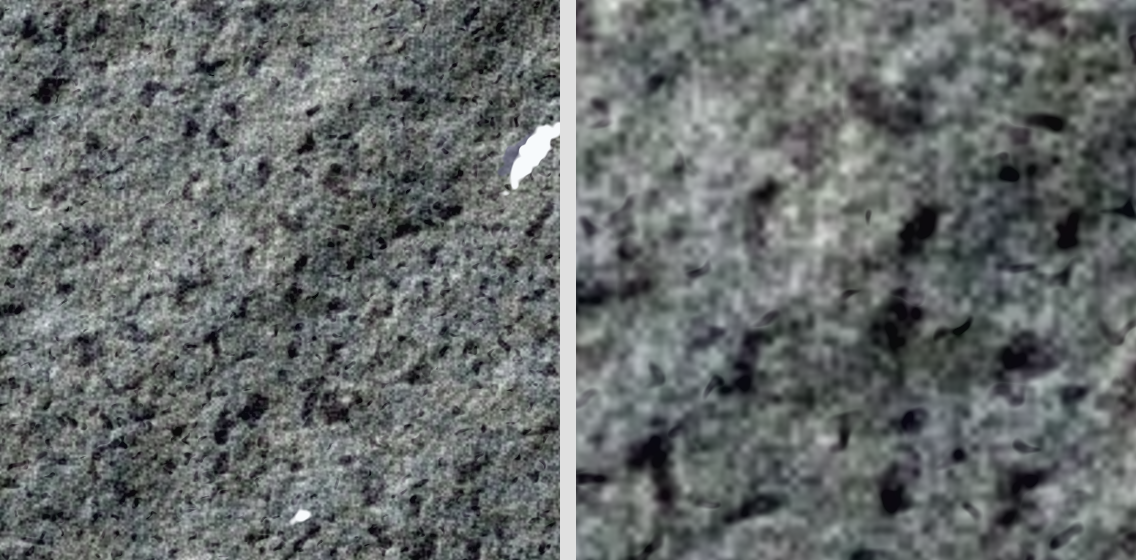
Left, the full canvas; right, a detail of the centre.
Write a Shadertoy shader that draws this texture.

```glsl
// Rough grey rocky ground: embossed fractal relief with diagonal folds,
// ragged shadowed pits, a fine crisp grain and two bright pale scraps.
// Light falls from the upper left; all lengths are in canvas heights.

#define BASE_TONE 0.446
#define RELIEF 0.95
#define GRAIN 0.25
#define FOLDS 0.24
#define PIT_DEPTH 0.29
#define PIT_SHARE 0.45
#define FOLD_ANGLE 0.74
#define LIGHT_DIR vec2(-0.6, 0.8)
#define STONE_TINT vec3(-0.013, 0.008, 0.004)
#define SHADOW_TINT vec3(0.012, -0.014, 0.012)
#define SCRAP_COLOR vec3(0.97, 0.98, 0.99)

float hash(vec2 p) {
    return fract(sin(dot(p, vec2(127.1, 311.7))) * 43758.5453);
}

float noise(vec2 p) {
    vec2 cell = floor(p), f = fract(p);
    f = f * f * (3.0 - 2.0 * f);
    float low = mix(hash(cell), hash(cell + vec2(1, 0)), f.x);
    float high = mix(hash(cell + vec2(0, 1)), hash(cell + vec2(1, 1)), f.x);
    return mix(low, high, f.y);
}

vec2 rotate(vec2 p, float angle) {
    float c = cos(angle), s = sin(angle);
    return vec2(c * p.x + s * p.y, c * p.y - s * p.x);
}

// Fractal ground height, from lumps down to pebbles
float groundHeight(vec2 p) {
    float height = 0.0, amplitude = 1.0;
    p *= 10.0;
    for (int i = 0; i < 5; i++) {
        height += amplitude * noise(p);
        p = rotate(p, 0.6) * 2.03 + 7.3;
        amplitude *= 0.6;
    }
    return height;
}

// Ragged pits scattered one per grid cell, thinned into loose clusters
float pits(vec2 p, float cells) {
    vec2 ragged = vec2(noise(p * cells * 2.7), noise(p * cells * 2.7 + 31.0)) - 0.5;
    vec2 g = p * cells + ragged * 0.55;
    vec2 home = floor(g);
    float shade = 0.0;
    for (int y = -1; y <= 1; y++) {
        for (int x = -1; x <= 1; x++) {
            vec2 cell = home + vec2(x, y);
            vec2 center = cell + 0.5
                + 0.6 * (vec2(hash(cell + 3.1), hash(cell + 8.7)) - 0.5);
            float cluster = 2.0 * noise(cell / cells * 4.0 + 5.0);
            float present = step(hash(cell + 17.0), PIT_SHARE * cluster);
            float radius = mix(0.2, 0.45, hash(cell + 23.0));
            vec2 q = rotate(g - center, FOLD_ANGLE + hash(cell) - 0.5);
            float d = length(q * vec2(0.85, 1.25)) / radius;
            shade = max(shade, present * (1.0 - smoothstep(0.3, 1.0, d)));
        }
    }
    return shade;
}

// Coverage of a torn oval scrap
float scrap(vec2 p, vec2 center, vec2 halfSize, float angle) {
    vec2 q = rotate(p - center, angle);
    q.y += 0.008 * (noise(p * 45.0) - 0.5);
    float d = length(q / halfSize) - 1.0 + 0.7 * (noise(p * 75.0) - 0.5);
    float soft = 0.003 / halfSize.y;
    return 1.0 - smoothstep(-soft, soft, d);
}

void mainImage(out vec4 fragColor, in vec2 fragCoord) {
    vec2 p = fragCoord / iResolution.y;

    // Relief lit along the slope
    vec2 reach = LIGHT_DIR * 0.004;
    float tone = BASE_TONE
        + RELIEF * (groundHeight(p - reach) - groundHeight(p + reach));

    // Long diagonal folds, bent by a slow wobble
    vec2 q = rotate(p + 0.06 * noise(p * 5.0), FOLD_ANGLE);
    tone += FOLDS * (noise(q * vec2(1.8, 8.0) + 4.0) - 0.5);
    tone += 0.05 * (0.5 - p.x) + 0.08 * (noise(p * 11.0 + 9.0) - 0.5);

    // Fine grain
    tone += GRAIN * (noise(p * 205.0) - 0.5);
    tone += 0.4 * GRAIN * (noise(rotate(p, 0.5) * 110.0) - 0.5);

    // Pits with a lit far rim
    float pit = max(pits(p, 14.0), 0.75 * pits(p + 3.0, 31.0));
    float rim = pits(p + LIGHT_DIR * 0.014, 14.0) * (1.0 - pit);
    tone += 0.06 * rim - PIT_DEPTH * pit;

    // Stone colour with faint warm and cool blotches
    vec3 color = vec3(max(tone, 0.04)) + STONE_TINT + SHADOW_TINT * pit;
    color += vec3(0.03, 0.005, -0.035) * (noise(p * 24.0 + 40.0) - 0.5);
    color += vec3(0.02, -0.02, 0.02) * (noise(p * 60.0 + 70.0) - 0.5);

    // Pale scraps, the larger one with a bluish shaded side
    vec2 large = vec2(0.953, 0.73);
    float shaded = scrap(p, large - vec2(0.032, 0.01), vec2(0.05, 0.018), 0.9);
    color = mix(color, vec3(0.4, 0.4, 0.5), 0.7 * shaded);
    float pale = max(scrap(p, large, vec2(0.085, 0.019), 0.88),
                     scrap(p, vec2(0.541, 0.076), vec2(0.019, 0.011), 0.45));
    color = mix(color, SCRAP_COLOR, pale);

    fragColor = vec4(clamp(color, 0.0, 1.0), 1.0);
}
```
